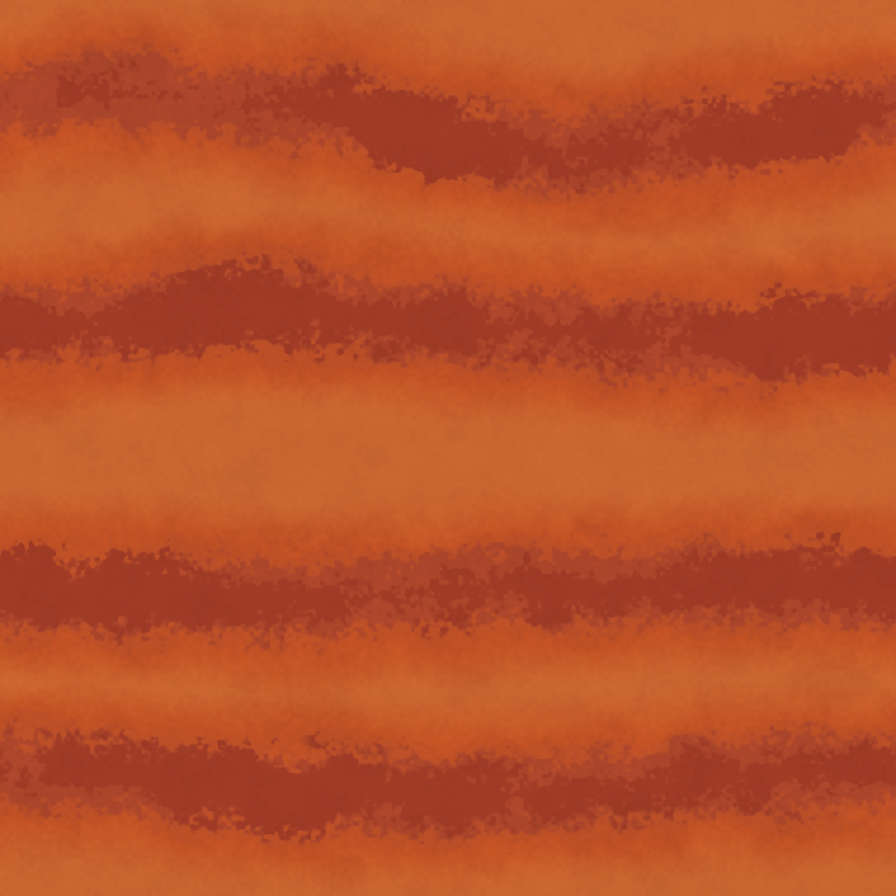
Write a WebGL 2 fragment shader that draws this background.

```glsl
#version 300 es
precision highp float;
// Four wavering rust-red bands with flaky edges on blended orange, tiling both ways.

uniform vec2 u_resolution;
out vec4 fragColor;

const float TAU = 6.28318;

vec3 hash3(vec2 p) {
    vec3 q = fract(p.xyx * vec3(0.1031, 0.1030, 0.0973));
    q += dot(q, q.yxz + 33.33);
    return fract((q.xxy + q.yzz) * q.zyx);
}

// Cellular noise in -0.5..0.5: blended random cell values, wrapping every n cells.
float cells(vec2 uv, vec2 n, float sharpness, float seed) {
    vec2 p = uv * n;
    vec2 base = floor(p);
    float sum = 0.0, total = 0.0;
    for (int j = -1; j <= 1; j++) {
        for (int i = -1; i <= 1; i++) {
            vec2 id = base + vec2(i, j);
            vec3 h = hash3(mod(id, n) + seed);
            vec2 toCell = id + 0.15 + 0.7 * h.xy - p;
            float weight = exp(-sharpness * dot(toCell, toCell));
            sum += weight * h.z;
            total += weight;
        }
    }
    return sum / total - 0.5;
}

// Wrapped vertical distance to the nearest band centre line.
float bandDistance(vec2 uv) {
    // centre height, wave height, crest position
    vec3 bands[4] = vec3[4](
        vec3(0.864, 0.032, 0.17), vec3(0.638, 0.018, 0.30),
        vec3(0.340, 0.008, 0.75), vec3(0.126, 0.014, 0.97));
    float nearest = 1.0;
    for (int i = 0; i < 4; i++) {
        float centre = bands[i].x + bands[i].y * cos(TAU * (uv.x - bands[i].z));
        centre += 0.003 * sin(TAU * 3.0 * uv.x + float(i) * 2.1);
        nearest = min(nearest, abs(fract(uv.y - centre + 0.5) - 0.5));
    }
    return nearest;
}

void main() {
    vec2 uv = gl_FragCoord.xy / u_resolution;
    float d = bandDistance(uv);

    // Noise from broad drifts down to small flakes
    float drift = cells(uv, vec2(5.0, 9.0), 4.0, 3.0);
    float cloud = cells(uv, vec2(17.0, 23.0), 4.0, 11.0);
    float clump = cells(uv, vec2(44.0), 5.0, 27.0);
    float flake = cells(uv, vec2(96.0), 6.0, 41.0);
    float speck = cells(uv, vec2(190.0), 6.0, 59.0);
    float ragged = 0.014 * cloud + 0.016 * clump + 0.020 * flake + 0.021 * speck;

    // Orange ground, paler midway between bands
    float soft = d + 0.024 * drift + 0.018 * cloud + 0.3 * ragged;
    vec3 color = mix(vec3(0.765, 0.320, 0.140), vec3(0.785, 0.395, 0.190),
                     smoothstep(0.055, 0.118, soft));

    // Brown haze around each band, thicker in places
    float haze = smoothstep(0.075, 0.035, soft + 0.3 * ragged);
    color = mix(color, vec3(0.700, 0.295, 0.165), haze * (0.6 + 0.7 * drift));

    // Flaky band body and its deeper core
    float edge = d + 0.012 * drift + ragged;
    color = mix(color, vec3(0.665, 0.270, 0.170), 0.92 * smoothstep(0.046, 0.034, edge));
    float core = edge + 0.036 * drift + 0.018 * cloud;
    color = mix(color, vec3(0.620, 0.225, 0.145), 0.88 * smoothstep(0.032, 0.020, core));

    // Faint mottling
    color *= 1.0 + 0.025 * cloud + 0.025 * clump + 0.025 * speck;
    fragColor = vec4(color, 1.0);
}
```
